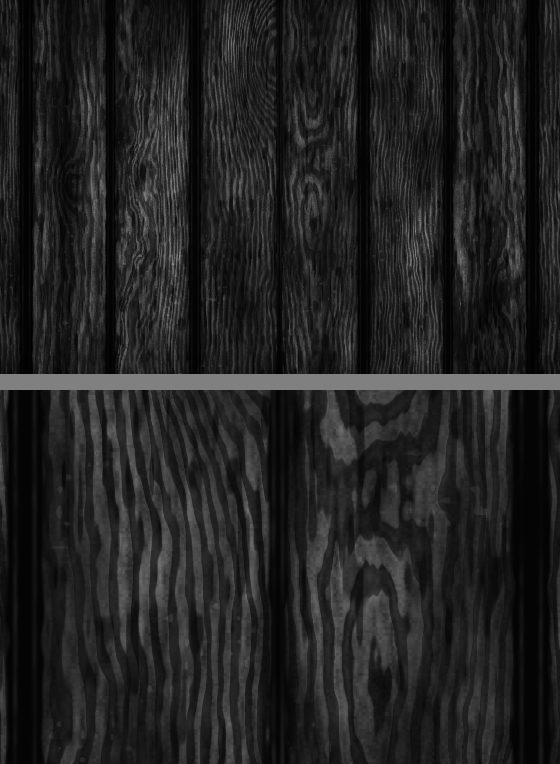
Top, the full canvas; bottom, a detail of the centre.
Give the GLSL for this texture, as a Shadertoy shader.

```glsl
// Dark charcoal timber wall: upright planks split by black beaded grooves.
// Each plank draws growth rings as contours of a field bent by noise and a knot,
// then adds fibres, worn patches, pale flecks and shading.

float square(float x) { return x * x; }

float hash(vec2 p) {
    return fract(sin(dot(p, vec2(12.9898, 78.233))) * 43758.5453);
}

float noise(vec2 p) {
    vec2 i = floor(p), f = fract(p);
    f = f * f * (3.0 - 2.0 * f);
    return mix(mix(hash(i), hash(i + vec2(1.0, 0.0)), f.x),
               mix(hash(i + vec2(0.0, 1.0)), hash(i + vec2(1.0, 1.0)), f.x), f.y);
}

float fbm(vec2 p) {
    float sum = 0.0, amp = 0.57;
    for (int i = 0; i < 3; i++) {
        sum += amp * noise(p);
        p = p * 2.03 + 7.1;
        amp *= 0.5;
    }
    return sum;
}

// Per plank: rings across, waviness, knot x, knot height
vec4 plankStyle(float id) {
    if (id < 0.0) return vec4(22.0, 0.15, 0.5, -1.0);
    if (id < 1.0) return vec4(10.0, 0.20, 0.50, 0.50);
    if (id < 2.0) return vec4(11.0, 0.60, 0.35, 0.53);
    if (id < 3.0) return vec4(15.0, 0.20, 0.80, 0.84);
    if (id < 4.0) return vec4(11.0, 0.28, 0.40, 0.57);
    if (id < 5.0) return vec4(21.0, 0.18, 0.50, -1.0);
    if (id < 6.0) return vec4(8.0, 0.30, 0.60, 0.22);
    return vec4(17.0, 0.25, 0.30, -1.0);
}

void mainImage(out vec4 fragColor, in vec2 fragCoord) {
    vec2 uv = fragCoord / iResolution.xy;
    vec2 p = uv * vec2(1.5, 1.0);

    // Plank index and local coordinates in plank widths
    float t = (p.x - 0.0703) / 0.226;
    float id = floor(t);
    vec2 q = vec2(t - id, p.y / 0.226);
    vec4 style = plankStyle(id);
    vec2 seed = vec2(id * 31.7, id * 11.9) + 200.0;

    // Knot: squared distance relative to its size
    float knotSize = abs(id - 2.0) < 0.5 ? 0.36 : 0.17;
    vec2 toKnot = (q - vec2(style.z, style.w / 0.226)) * vec2(1.0, 0.5) / knotSize;
    float knotDist = min(dot(toKnot, toKnot), 20.0);

    // Growth-ring field; its whole-number contours are the grain lines
    float wave = style.y * (noise(q * vec2(1.6, 0.7) + seed) - 0.5);
    float ripple = style.y * 0.5 * (fbm(q * vec2(5.0, 2.6) + seed) - 0.5);
    float across = q.x;
    if (abs(id - 1.0) < 0.5) {             // wavy left half, fine straight right half
        ripple *= 1.0 - smoothstep(0.45, 0.7, q.x);
        across += 1.2 * max(q.x - 0.55, 0.0);
    }
    if (abs(id - 3.0) < 0.5)               // arches pointing down
        across = sqrt(square(q.x - 0.4) + 0.004) * 1.3 - 0.11 * q.y;
    float field = style.x * (across + wave + ripple + 1.6 * knotSize * exp(-knotDist));
    field += 0.9 * noise(vec2(field * 0.6, id * 3.1) + 50.0);

    // Fibres and pores roughen the ring edges
    float fibre = noise(p * vec2(190.0, 16.0));
    float pore = noise(p * vec2(230.0, 70.0) + 11.0);
    float speckle = hash(floor(p * 340.0));
    float aa = clamp(style.x * 6.6 / iResolution.x, 0.02, 0.3);
    float phase = fract(field + 0.3 * (fibre - 0.5) + 0.15 * (pore - 0.5));
    float ring = smoothstep(0.45 - aa, 0.45 + aa, phase) * (1.0 - smoothstep(1.0 - 1.6 * aa, 1.0, phase));
    float fineGrain = 0.5 + 0.5 * sin(18.0 * field + 5.0 * fibre);
    ring = mix(ring, fineGrain, style.x < 12.0 ? 0.18 : 0.0);

    // Ring contrast and broad tone vary over the plank
    float blotch = fbm(q * vec2(1.8, 0.9) + seed);
    float fade = smoothstep(0.25, 0.65, fbm(q * vec2(3.5, 1.0) + seed + 40.0));
    float tone = 0.078 + 0.035 * fade + ring * mix(0.06, 0.17, fade);
    tone *= (0.2 + 1.65 * blotch) * (0.45 + 0.55 * fibre + 0.4 * pore + 0.24 * speckle);

    // Dark heartwood in two planks, pale worn patches, shaded knot
    float heart = abs(abs(id - 2.5) - 2.5) < 0.5 ? 0.65 : 0.0;
    tone *= 1.0 - heart * exp(-square((q.x - 0.55 + 0.15 * blotch) / 0.18));
    float worn = fbm(q * vec2(3.2, 1.1) + seed + 9.0) + 0.16 * (fibre - 0.5) + 0.1 * (pore - 0.5);
    worn = smoothstep(0.55, 0.66, worn);
    tone += worn * (abs(id - 5.0) < 0.5 ? 0.13 : 0.04) * (0.4 + 0.6 * pore);
    tone *= 1.0 - 0.45 * exp(-4.0 * knotDist);

    // Small pale flecks, gathered in the lower part, and dark pits
    float fleck = smoothstep(0.82, 0.9, noise(p * vec2(150.0, 95.0) + 3.0));
    tone += 0.1 * fleck * smoothstep(0.35, 0.65, noise(p * 9.0)) * (1.0 - 0.6 * uv.y);
    tone *= 1.0 - 0.5 * smoothstep(0.7, 0.85, noise(p * vec2(140.0, 22.0) + 31.0));

    // Grooves: soft shoulder, black gap, two faint beads
    float gap = floor(t + 0.5);
    float side = abs(t - gap);
    float halfWidth = abs(gap - 3.0) < 0.5 ? 0.032 : 0.055 + 0.025 * hash(vec2(gap, 4.0));
    float rough = 0.014 * (noise(vec2(gap * 9.0, p.y * 45.0)) - 0.5);
    float cover = smoothstep(halfWidth - 0.008, halfWidth + 0.012, side + rough);
    tone *= mix(0.6, 1.0, smoothstep(halfWidth, halfWidth + 0.1, side));
    float bead = exp(-min(square((side - 0.55 * halfWidth) / 0.01), 20.0));
    float groove = 0.014 + 0.11 * bead * noise(vec2(t * 9.0, p.y * 9.0)) * (0.4 + 0.6 * pore);
    tone = mix(groove, tone, cover);

    // Darker towards the borders
    vec2 c = uv * 2.0 - 1.0;
    tone *= 1.0 - 0.3 * square(c.y * c.y) - 0.15 * square(c.x * c.x);
    fragColor = vec4(vec3(clamp(tone, 0.0, 1.0)), 1.0);
}
```
